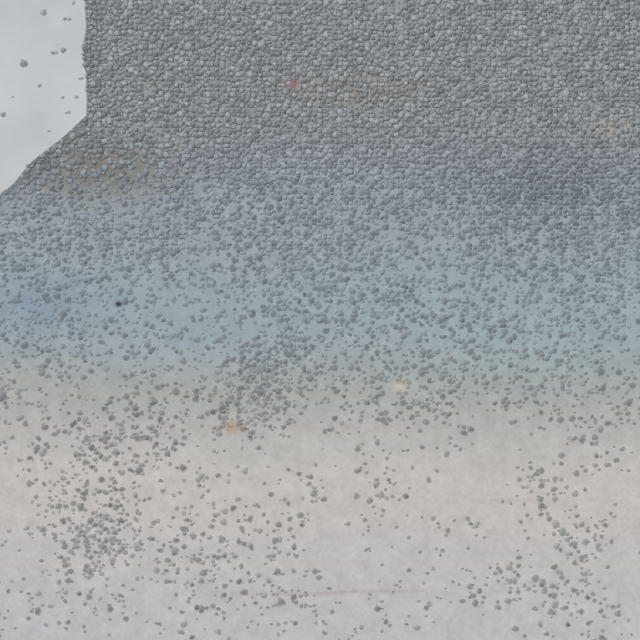
Give the GLSL for this texture, as a WebGL 2 fragment shader.

```glsl
#version 300 es
precision highp float;

uniform vec2 u_resolution;
out vec4 fragColor;

float hash(vec2 p) {
  return fract(sin(dot(p, vec2(127.1, 311.7))) * 43758.5453);
}

float noise(vec2 p) {
  vec2 i = floor(p), f = fract(p);
  f = f * f * (3.0 - 2.0 * f);
  float low = mix(hash(i), hash(i + vec2(1, 0)), f.x);
  float high = mix(hash(i + vec2(0, 1)), hash(i + vec2(1, 1)), f.x);
  return mix(low, high, f.y);
}

float fbm(vec2 p) {
  float sum = 0.0, amp = 0.5;
  for (int i = 0; i < 4; i++) {
    sum += amp * noise(p);
    p = p * 2.03 + 17.3;
    amp *= 0.5;
  }
  return sum / 0.9375;
}

float blob(vec2 p, vec2 centre, vec2 radius) {
  vec2 q = (p - centre) / radius;
  return exp(-dot(q, q));
}

// Positive to the right of the slab border
float slabDistance(vec2 p) {
  float border = 0.135 * clamp((p.y - 0.70) / 0.12, 0.0, 1.0);
  border += 0.016 * (noise(p.yy * vec2(24.0, 3.0)) - 0.5);
  return p.x - border + 0.03 * (1.0 - smoothstep(0.66, 0.71, p.y));
}

float stoneDensity(vec2 p) {
  float d = 0.10 + 0.16 * smoothstep(0.27, 0.45, p.y) + 0.72 * smoothstep(0.44, 0.84, p.y);
  d += (fbm(p * 13.0) - 0.5) * mix(0.55, 0.8, smoothstep(0.3, 0.6, p.y));
  d += 0.42 * blob(p, vec2(0.42, 0.41), vec2(0.07, 0.05));
  d += 0.28 * blob(p, vec2(0.22, 0.32), vec2(0.10, 0.06));
  d += 0.45 * blob(p, vec2(0.16, 0.18), vec2(0.07, 0.05));
  d += 0.35 * blob(p, vec2(0.86, 0.71), vec2(0.12, 0.06));
  d -= 0.45 * blob(p, vec2(0.16, 0.73), vec2(0.10, 0.06));
  d -= 0.40 * blob(p, vec2(0.95, 0.80), vec2(0.04, 0.025));
  return slabDistance(p) < 0.0 ? 0.015 : d;
}

// x: coverage, y: surface light, z: contact shadow, w: stone id
vec4 stones(vec2 p, float scale, float amount, float seed) {
  vec2 g = p * scale;
  g += 0.35 * (vec2(noise(g * 1.7 + seed), noise(g * 1.7 + seed + 57.0)) - 0.5);
  vec2 cell = floor(g);
  float soft = 0.08 + scale / u_resolution.y;
  vec4 result = vec4(0.0);
  float nearest = 9.0;
  for (int y = -1; y <= 1; y++) {
    for (int x = -1; x <= 1; x++) {
      vec2 id = cell + vec2(x, y);
      vec2 key = id + seed;
      vec2 centre = id + 0.15 + 0.7 * vec2(hash(key), hash(key + 41.7));
      if (hash(key + 83.1) > amount * stoneDensity(centre / scale)) continue;
      float radius = mix(0.24, 0.56, hash(key + 19.4));
      vec2 q = g - centre;
      q.y *= mix(0.85, 1.4, hash(key + 63.8));
      float d = length(q) - radius;
      float dark = 1.0 - smoothstep(-0.1, 0.35, length(q - vec2(0.10, -0.16)) - radius);
      result.z = max(result.z, dark);
      if (d < nearest) {
        nearest = d;
        result.x = 1.0 - smoothstep(-soft, soft, d);
        result.y = 0.5 + 0.5 * dot(q / radius, normalize(vec2(-0.6, 0.9)));
        result.w = hash(key + 5.2);
      }
    }
  }
  return result;
}

// Exposure is low where stones are partly buried
vec3 addStones(vec3 ground, vec4 s, vec3 tint, float exposure) {
  vec3 shaded = ground * (1.0 - 0.30 * exposure * s.z);
  float light = 0.80 + 0.38 * clamp(s.y, 0.0, 1.0) + 0.34 * (s.w - 0.45);
  return mix(shaded, tint * light, exposure * s.x);
}

// Sand, wet band and gravel bed from bottom to top
vec3 groundColour(vec2 p) {
  float y = p.y + 0.05 * (fbm(p * vec2(5.0, 7.0)) - 0.5);
  vec3 c = mix(vec3(0.73, 0.73, 0.735), vec3(0.75, 0.737, 0.728), smoothstep(0.02, 0.22, y));
  c = mix(c, vec3(0.65, 0.66, 0.65), smoothstep(0.25, 0.42, y));
  c = mix(c, vec3(0.60, 0.655, 0.68), smoothstep(0.38, 0.50, y));
  c = mix(c, vec3(0.595, 0.635, 0.66), smoothstep(0.50, 0.64, y));
  c = mix(c, vec3(0.575, 0.585, 0.59), smoothstep(0.64, 0.86, y));
  c = mix(c, vec3(0.51, 0.575, 0.64), 0.6 * blob(p, vec2(0.05, 0.52), vec2(0.10, 0.05)));
  c = mix(c, vec3(0.60, 0.67, 0.67), 0.6 * blob(p, vec2(0.82, 0.46), vec2(0.25, 0.07)));
  c = mix(c, vec3(0.48, 0.465, 0.44), 0.8 * blob(p, vec2(0.15, 0.74), vec2(0.12, 0.05)));
  c = mix(c, vec3(0.57, 0.54, 0.50), 0.6 * blob(p, vec2(0.56, 0.86), vec2(0.09, 0.02)));
  return mix(c, vec3(0.66, 0.64, 0.61), 0.6 * blob(p, vec2(0.95, 0.80), vec2(0.04, 0.025)));
}

void main() {
  vec2 p = gl_FragCoord.xy / u_resolution;
  float edge = slabDistance(p), soft = 1.5 / u_resolution.y;

  // Ground with fine grain and the pale slab
  vec3 colour = groundColour(p) + 0.06 * (fbm(p * 60.0) - 0.5) + 0.03 * (noise(p * 210.0) - 0.5);
  colour *= 1.0 - 0.20 * exp(-max(edge, 0.0) * 60.0) * smoothstep(0.62, 0.72, p.y);
  vec3 slab = vec3(0.755, 0.77, 0.78) + 0.06 * (fbm(p * 14.0) - 0.5);
  colour = mix(slab, colour, smoothstep(-soft, soft, edge));

  // Faint streaks in the sand
  float streak = blob(p, vec2(0.53, 0.070 + 0.008 * noise(p * 18.0)), vec2(0.16, 0.003));
  streak += 0.6 * blob(p, vec2(0.79, 0.218), vec2(0.04, 0.002));
  colour -= streak * vec3(0.03, 0.06, 0.06);

  // Two sizes of gravel
  vec3 tint = mix(vec3(0.56, 0.57, 0.57), vec3(0.55, 0.595, 0.63), smoothstep(0.32, 0.55, p.y));
  tint = mix(tint, vec3(0.575, 0.588, 0.60), smoothstep(0.66, 0.88, p.y));
  tint *= 1.0 - 0.14 * blob(p, vec2(0.86, 0.71), vec2(0.12, 0.07));
  float exposure = 0.62 + 0.28 * smoothstep(0.55, 0.90, p.y);
  colour = addStones(colour, stones(p, 190.0, 0.75, 7.0), tint * 1.04, 0.85 * exposure);
  colour = addStones(colour, stones(p, 125.0, 0.85, 31.0), tint, exposure);

  // Stray shell, rust, red chip and dark pebble
  colour = mix(colour, vec3(0.76, 0.73, 0.69), blob(p, vec2(0.625, 0.395), vec2(0.014, 0.009)));
  colour = mix(colour, vec3(0.68, 0.56, 0.46), 0.7 * blob(p, vec2(0.362, 0.333), vec2(0.012, 0.008)));
  colour = mix(colour, vec3(0.66, 0.42, 0.44), 0.7 * blob(p, vec2(0.46, 0.868), vec2(0.009, 0.005)));
  colour = mix(colour, vec3(0.22, 0.25, 0.29), blob(p, vec2(0.185, 0.525), vec2(0.005, 0.004)));
  fragColor = vec4(colour, 1.0);
}
```
